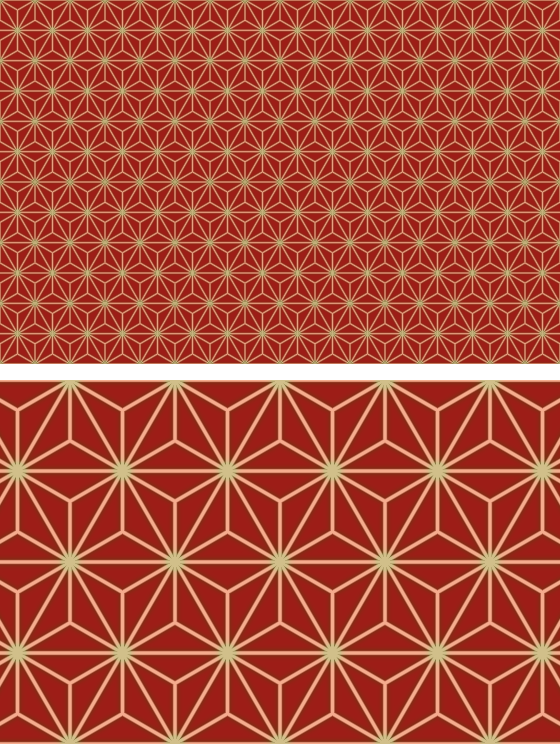
Top, the full canvas; bottom, a detail of the centre.
This pattern is drawn by a Shadertoy shader. Its source:

```glsl
const float PI = 3.14159265;
const vec2 REPEATS = vec2(16.0, 6.0);
const vec2 CELL = vec2(1.0, 1.7320508);
const float LINE_WIDTH = 0.036;
const float BLEED_RADIUS = 0.041;
const vec3 RED = vec3(0.615, 0.115, 0.09);
const vec3 GOLD = vec3(0.82, 0.75, 0.54);

float luma(vec3 color) {
    return dot(color, vec3(0.299, 0.587, 0.114));
}

// Offset from the nearest star centre on a triangular lattice
vec2 hexFold(vec2 p) {
    vec2 a = mod(p + 0.5 * CELL, CELL) - 0.5 * CELL;
    vec2 b = mod(p, CELL) - 0.5 * CELL;
    return dot(a, a) < dot(b, b) ? a : b;
}

// Twelve spokes: x is the crisp line, y the soft colour bleed
vec2 hempStar(vec2 p, float pixel) {
    float nearest = 1.0;
    float bleed = 0.0;
    for (int i = 0; i < 6; i++) {
        float angle = float(i) * PI / 6.0;
        float d = abs(dot(p, vec2(-sin(angle), cos(angle))));
        nearest = min(nearest, d);
        bleed += 0.5 * exp(-d * d / (BLEED_RADIUS * BLEED_RADIUS));
    }
    float crisp = smoothstep(-pixel, pixel, 0.5 * LINE_WIDTH - nearest);
    return vec2(crisp, min(bleed, 1.0));
}

// Crisp brightness over softly spreading hue
vec3 printInk(vec3 ground, vec3 ink, vec2 coverage) {
    float contrast = luma(ink) - luma(ground);
    return mix(ground, ink, coverage.y) + contrast * (coverage.x - coverage.y);
}

void mainImage(out vec4 fragColor, in vec2 fragCoord) {
    vec2 p = fragCoord / iResolution.xy * REPEATS * CELL;
    float pixel = REPEATS.x / iResolution.x;
    vec2 coverage = hempStar(hexFold(p), pixel);
    vec3 color = printInk(RED, GOLD, coverage);
    fragColor = vec4(clamp(color, 0.0, 1.0), 1.0);
}
```
